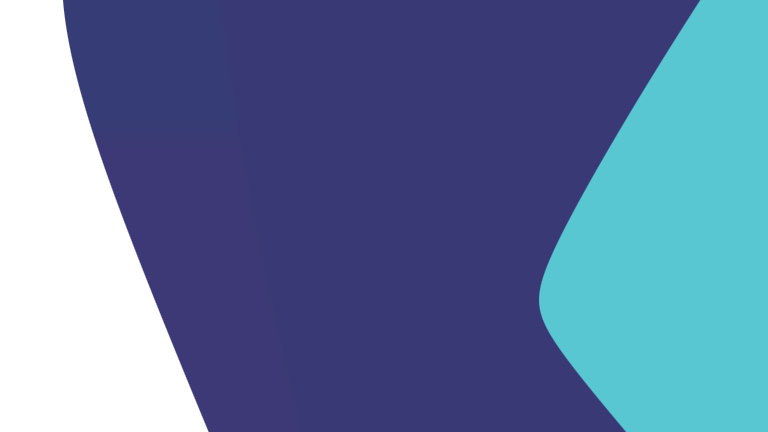
Reproduce this background procedurally as a Shadertoy shader.

```glsl
#define WHITE vec3(1.0)
#define INDIGO vec3(0.222, 0.228, 0.459)
#define VIOLET vec3(0.239, 0.224, 0.461)
#define NAVY vec3(0.212, 0.237, 0.459)
#define TEAL vec3(0.345, 0.780, 0.824)
#define BEND_DEPTH 0.713
#define BEND_RADIUS 0.081

// Edge positions, with depth measured down from the top in canvas heights
float leftEdge(float depth) {
    return 0.1458 + 0.42 * depth - 0.0843 * (1.0 - exp(-depth / 0.2477));
}

float bandEdge(float depth) {
    return 0.505 + 0.13 * depth + 0.0605 * depth * depth;
}

float rightEdge(float depth) {
    float v = depth - BEND_DEPTH;
    float above = max(-v, 0.0);
    float bend = length(vec2(v, BEND_RADIUS));
    return 1.192 + 0.162 * v + 0.707 * bend + 0.073 * above * above;
}

// Antialiased coverage of the positive side
float coverage(float side) {
    return clamp(0.5 + side / fwidth(side), 0.0, 1.0);
}

void mainImage(out vec4 fragColor, in vec2 fragCoord) {
    vec2 p = fragCoord / iResolution.y;
    float depth = 1.0 - p.y;

    // Faint violet band, turning navy toward the top
    vec3 bandColor = mix(NAVY, VIOLET, smoothstep(0.26, 0.36, depth));
    float band = 1.0 - smoothstep(-0.01, 0.01, p.x - bandEdge(depth));
    vec3 body = mix(INDIGO, bandColor, band);

    // White margin on the left, teal wedge on the right
    vec3 color = mix(WHITE, body, coverage(p.x - leftEdge(depth)));
    color = mix(color, TEAL, coverage(p.x - rightEdge(depth)));
    fragColor = vec4(color, 1.0);
}
```
